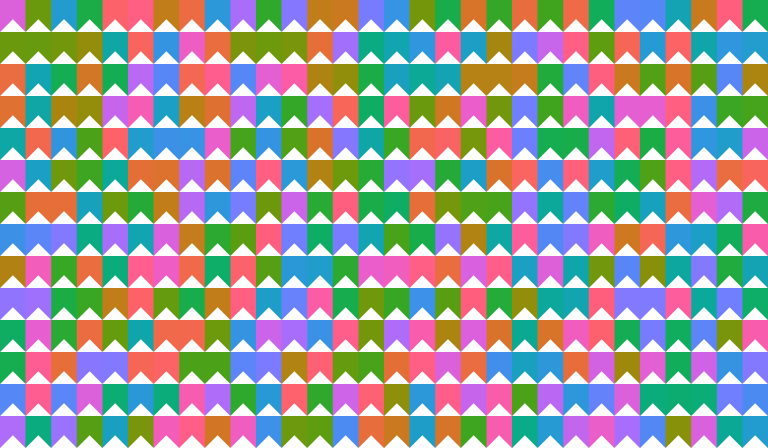
A Shadertoy shader for this pattern:

```glsl
// Rows of swallow-tailed flags, thirty across and fourteen down, on white.
// Each flag is a 1 x 1.25 cell with a 45 degree notch cut from its foot;
// a hash picks its hue from a circle of colours of similar lightness.

float hash(vec2 p) {
    return fract(sin(dot(p, vec2(127.1, 311.7))) * 43758.5453);
}

// Red and blue run a quarter turn apart; green offsets them to level the tone.
vec3 hueCircle(float turn) {
    float c = cos(6.28319 * turn), s = sin(6.28319 * turn);
    return vec3(0.52 + 0.48 * c, 0.52 - 0.15 * c - 0.05 * s, 0.52 + 0.48 * s);
}

// Colour at p, measured in flag widths from the lower left.
vec3 bunting(vec2 p) {
    vec2 flagSize = vec2(1.0, 1.25);
    vec2 cell = floor(p / flagSize);
    vec2 local = p - cell * flagSize;
    float notchHeight = 0.5 - abs(local.x - 0.5);
    return local.y < notchHeight ? vec3(1.0) : hueCircle(hash(cell + 3.0));
}

void mainImage(out vec4 fragColor, in vec2 fragCoord) {
    // Average a 4 x 4 grid inside the pixel to smooth every edge
    const int GRID = 4;
    vec3 sum = vec3(0.0);
    for (int j = 0; j < GRID; j++) {
        for (int i = 0; i < GRID; i++) {
            vec2 offset = (vec2(i, j) + 0.5) / float(GRID) - 0.5;
            sum += bunting((fragCoord + offset) * 30.0 / iResolution.x);
        }
    }
    fragColor = vec4(sum / float(GRID * GRID), 1.0);
}
```
